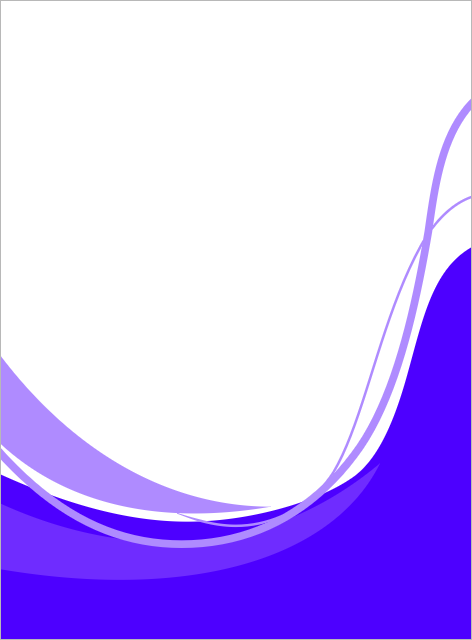
Write a WebGL 2 fragment shader that draws this background.

```glsl
#version 300 es
precision highp float;
// Sweeping violet waves, leaf shapes and ribbons along the foot of a white page.
uniform vec2 u_resolution;
out vec4 fragColor;

// Design grid: canvas height in units, y measured downwards
const float GRID = 768.0;
const float RIBBON_HALF = 4.6;
const float THREAD_HALF = 1.5;
const float BORDER = 1.2;
const int STEPS = 20;

const vec3 PAPER = vec3(1.0);
const vec3 INDIGO = vec3(0.302, 0.0, 1.0);
const vec3 VIOLET = vec3(0.435, 0.173, 1.0);
const vec3 LILAC = vec3(0.686, 0.545, 1.0);
const vec3 FRAME = vec3(0.72);

// Chains of four cubic curves with shared end points
const vec2 WAVE[13] = vec2[13](
  vec2(0, 569), vec2(75, 603), vec2(150, 626), vec2(225, 626),
  vec2(300, 626), vec2(380, 602), vec2(420, 575),
  vec2(455, 553), vec2(475, 500), vec2(490, 445),
  vec2(508, 380), vec2(520, 322), vec2(567, 296));
const vec2 RIBBON[13] = vec2[13](
  vec2(-4, 539), vec2(68, 620), vec2(140, 653), vec2(218, 653),
  vec2(300, 653), vec2(372, 617), vec2(425, 546),
  vec2(474, 482), vec2(498, 372), vec2(514, 278),
  vec2(522, 222), vec2(530, 158), vec2(571, 119));
const vec2 THREAD[13] = vec2[13](
  vec2(213, 616), vec2(235, 624), vec2(258, 631), vec2(283, 631),
  vec2(330, 631), vec2(375, 606), vec2(400, 567),
  vec2(438, 503), vec2(456, 384), vec2(505, 295),
  vec2(520, 268), vec2(542, 243), vec2(570, 235));

vec2 cubic(vec2 a, vec2 b, vec2 c, vec2 d, float t) {
  float s = 1.0 - t;
  return s * s * s * a + 3.0 * s * s * t * b + 3.0 * s * t * t * c + t * t * t * d;
}

// Approximate signed distance below a curve that advances in x
float below(vec2 p, vec2 a, vec2 b, vec2 c, vec2 d) {
  float lo = 0.0, hi = 1.0;
  for (int i = 0; i < STEPS; i++) {
    float mid = 0.5 * (lo + hi);
    if (cubic(a, b, c, d, mid).x < p.x) lo = mid; else hi = mid;
  }
  float t = 0.5 * (lo + hi), s = 1.0 - t;
  vec2 tangent = s * s * (b - a) + 2.0 * s * t * (c - b) + t * t * (d - c);
  return (p.y - cubic(a, b, c, d, t).y) * tangent.x / length(tangent);
}

float belowChain(vec2 p, vec2 k[13]) {
  int j = 0;
  for (int i = 3; i < 12; i += 3) if (p.x >= k[i].x) j = i;
  return below(p, k[j], k[j + 1], k[j + 2], k[j + 3]);
}

// Leaf between two curves that meet at a tip
float leaf(vec2 p, vec2 top, vec2 top1, vec2 top2, vec2 low, vec2 low1, vec2 low2, vec2 tip) {
  float inside = min(below(p, top, top1, top2, tip), -below(p, low, low1, low2, tip));
  return min(inside, tip.x - p.x);
}

float segmentDistance(vec2 p, vec2 a, vec2 b) {
  vec2 ab = b - a;
  return length(p - a - ab * clamp(dot(p - a, ab) / dot(ab, ab), 0.0, 1.0));
}

float chainDistance(vec2 p, vec2 k[13]) {
  float nearest = GRID;
  vec2 last = k[0];
  for (int j = 0; j < 12; j += 3) {
    for (int i = 1; i <= STEPS; i++) {
      vec2 next = cubic(k[j], k[j + 1], k[j + 2], k[j + 3], float(i) / float(STEPS));
      nearest = min(nearest, segmentDistance(p, last, next));
      last = next;
    }
  }
  return nearest;
}

void main() {
  float unit = GRID / u_resolution.y;
  vec2 size = u_resolution * unit;
  vec2 p = gl_FragCoord.xy * unit;
  float edge = min(min(p.x, size.x - p.x), min(p.y, size.y - p.y));
  p.y = GRID - p.y;

  // Filled shapes, back to front
  float wave = belowChain(p, WAVE);
  float darkLeaf = leaf(p, vec2(0, 604), vec2(140, 668), vec2(310, 678),
    vec2(0, 683), vec2(230, 722), vec2(400, 670), vec2(456, 556));
  float paleLeaf = leaf(p, vec2(0, 426), vec2(90, 545), vec2(205, 608),
    vec2(0, 532), vec2(75, 602), vec2(185, 632), vec2(325, 608));

  // Strokes; the thread tapers at its start
  float taper = mix(0.4, 1.0, smoothstep(213.0, 245.0, p.x));
  float thread = THREAD_HALF * taper - chainDistance(p, THREAD);
  float ribbon = RIBBON_HALF - chainDistance(p, RIBBON);
  float stroke = max(thread, ribbon);

  vec3 color = mix(PAPER, INDIGO, clamp(wave / unit + 0.5, 0.0, 1.0));
  color = mix(color, VIOLET, clamp(darkLeaf / unit + 0.5, 0.0, 1.0));
  color = mix(color, LILAC, clamp(max(paleLeaf, stroke) / unit + 0.5, 0.0, 1.0));
  color = mix(color, FRAME, clamp((BORDER - edge) / unit + 0.5, 0.0, 1.0));
  fragColor = vec4(color, 1.0);
}
```
